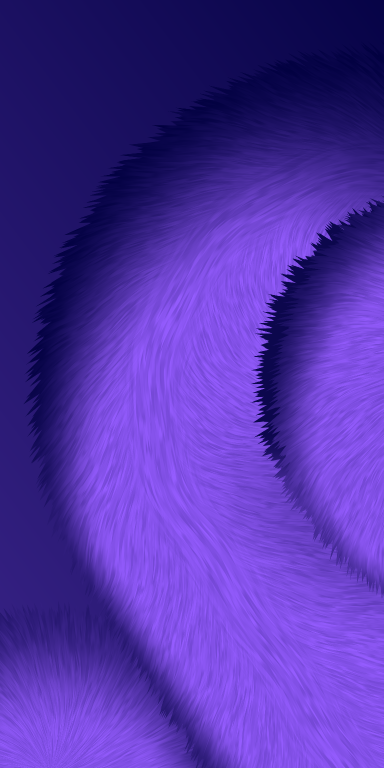
This background is drawn by a Shadertoy shader. Its source:

```glsl
const vec3 INK = vec3(0.02, 0.01, 0.27);
const vec3 VIOLET = vec3(0.525, 0.325, 0.925);

const vec2 TUBE_CENTRE = vec2(1.0, 0.958);
const vec2 TUBE_HEADING = vec2(0.546, -0.838);
const float TUBE_RADIUS = 0.89;
const float TUBE_HALF_WIDTH = 0.29;

const vec2 GAP_CENTRE = vec2(1.177, 0.997);
const float GAP_RADIUS = 0.485;
const vec2 BALL_CENTRE = vec2(1.302, 0.971);
const float BALL_RADIUS = 0.57;
const vec2 CORNER_CENTRE = vec2(0.13, -0.018);
const float CORNER_RADIUS = 0.41;

const int STRAND_LAYERS = 7;
const float STRAND_DENSITY = 38.0;
const float STRAND_RATE = 9.0;
const float STRAND_CONTRAST = 0.2;
const float TIP_REACH = 0.05;
const float TIP_DENSITY = 48.0;
const int SAMPLES = 2;

float hash(vec3 p) {
    p = fract(p * 0.1031);
    p += dot(p, p.zyx + 31.32);
    return fract((p.x + p.y) * p.z);
}

// Overlapping tapered strands; flow.x runs along them, flow.y across
float strands(vec2 flow) {
    flow.y += 0.006 * sin(flow.x * 17.0 + flow.y * 5.0);
    float tone = 0.5;
    for (int i = 0; i < STRAND_LAYERS; i++) {
        float layer = float(i);
        vec2 grid = vec2(flow.y * (STRAND_DENSITY + 6.0 * layer) + 0.37 * layer,
                         flow.x * STRAND_RATE);
        float column = floor(grid.x);
        grid.y += 9.0 * hash(vec3(column, layer, 3.0));
        vec2 f = fract(grid);
        float profile = 1.0 - abs(2.0 * f.x - 1.0);
        float mask = smoothstep(0.0, 0.25, profile - f.y) * smoothstep(0.0, 0.3, f.y);
        tone = mix(tone, hash(vec3(column, floor(grid.y), layer)), mask);
    }
    return tone;
}

// Ragged outline: how far the longest tip reaches past the edge
float tips(float across) {
    float reach = 0.0;
    for (int i = 0; i < 3; i++) {
        float layer = float(i);
        float x = across * (TIP_DENSITY + 21.0 * layer) + 0.37 * layer;
        float size = 0.15 + 0.85 * hash(vec3(floor(x), layer, 7.0));
        reach = max(reach, size * (1.0 - abs(2.0 * fract(x) - 1.0)));
    }
    return TIP_REACH * reach;
}

float addFur(float below, float dist, float across, float fur, float light) {
    float edge = 2.0 / iResolution.y;
    float cover = smoothstep(edge, -edge, dist - tips(across));
    float tone = light + STRAND_CONTRAST * (fur - 0.5) * (0.3 + light);
    return mix(below, tone, cover);
}

// Strands lean along the rim and splay outward
vec2 splay(float along, float across, float width, float lean) {
    return vec2(along + across * width, along - lean * log(across + 0.25));
}

vec2 ballFlow(vec2 q, float radius, float lean) {
    return splay(-radius * atan(q.x, q.y), length(q) / radius, radius, lean);
}

float rimLight(float dist, float width) {
    return smoothstep(0.0, width, TIP_REACH * 0.6 - dist);
}

float sceneTone(vec2 p) {
    // Backdrop
    float tone = 0.17 - 0.16 * p.x + 0.12 * (2.0 - p.y);

    // Corner ball
    vec2 q = p - CORNER_CENTRE;
    float dist = length(q) - CORNER_RADIUS;
    float light = mix(0.3, 0.98, rimLight(dist, 0.18 + 0.16 * normalize(q).y));
    vec2 flow = ballFlow(q, CORNER_RADIUS, 0.12);
    tone = addFur(tone, dist, flow.y, strands(flow), light);

    // Tube: an arc that runs on into a straight limb
    vec2 gap = p - GAP_CENTRE;
    float gapDist = length(gap) - GAP_RADIUS;
    q = p - TUBE_CENTRE;
    float limb = dot(q, TUBE_HEADING);
    float side = dot(q, vec2(TUBE_HEADING.y, -TUBE_HEADING.x));
    vec2 spoke = q - TUBE_HEADING * max(limb, 0.0);
    vec2 normal = spoke / max(length(spoke), 0.001);
    float midRadius = TUBE_RADIUS - TUBE_HALF_WIDTH;
    float along = limb > 0.0 ? limb : midRadius * atan(limb, side);
    float offset = length(spoke) - midRadius;
    float across = abs(offset) / TUBE_HALF_WIDTH;
    dist = length(spoke) - TUBE_RADIUS;
    float shadeWidth = max(0.11, 0.23 + 0.27 * normal.y)
                     + 0.3 * smoothstep(-0.6, 0.2, normal.x);
    float rimTone = 0.3 * smoothstep(0.15, -0.5, normal.y);
    light = mix(rimTone, 0.99, rimLight(dist, shadeWidth));
    light *= 1.0 - 0.3 * smoothstep(0.25, 0.0, gapDist) * smoothstep(1.0, 0.6, p.y);
    flow = splay(along, across, TUBE_HALF_WIDTH, 0.25);
    // Strands run straight along the ridge, then part to both sides
    float fur = mix(strands(vec2(along, offset)), strands(flow), smoothstep(0.08, 0.4, across));
    tone = addFur(tone, dist, flow.y, fur, light);

    // Dark gap, shallower lower down
    flow = ballFlow(gap, GAP_RADIUS, 0.1);
    float gapTone = 0.05 + 0.5 * smoothstep(0.88, 0.7, p.y) * smoothstep(0.48, 0.62, p.y);
    tone = addFur(tone, gapDist, flow.y, 0.5, gapTone);

    // Front ball
    q = p - BALL_CENTRE;
    dist = length(q) - BALL_RADIUS;
    float up = normalize(q).y;
    rimTone = 0.15 + 0.35 * smoothstep(0.2, -0.5, up);
    light = mix(rimTone, 0.97, rimLight(dist, 0.15 + 0.1 * up));
    flow = ballFlow(q, BALL_RADIUS, 0.4);
    return addFur(tone, dist, flow.y, strands(flow), light);
}

void mainImage(out vec4 fragColor, in vec2 fragCoord) {
    float tone = 0.0;
    for (int i = 0; i < SAMPLES * SAMPLES; i++) {
        vec2 jitter = (vec2(i % SAMPLES, i / SAMPLES) + 0.5) / float(SAMPLES) - 0.5;
        tone += sceneTone((fragCoord + jitter) * 2.0 / iResolution.y);
    }
    tone /= float(SAMPLES * SAMPLES);
    fragColor = vec4(clamp(mix(INK, VIOLET, tone), 0.0, 1.0), 1.0);
}
```
